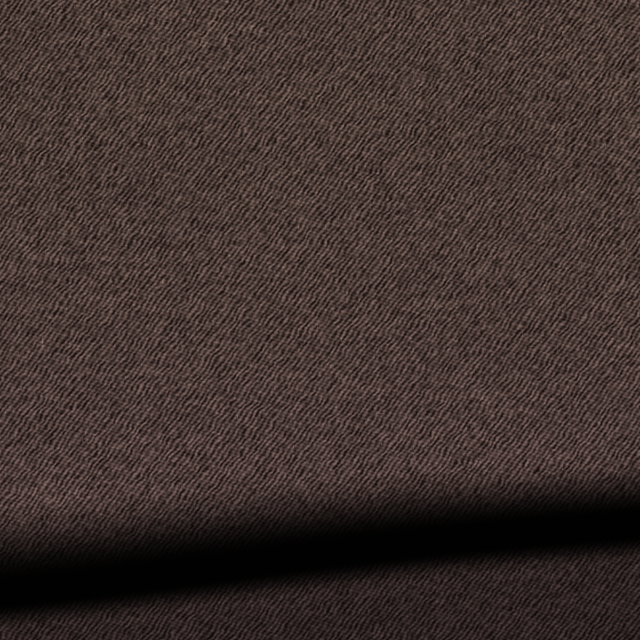
Reproduce this texture procedurally as a Shadertoy shader.

```glsl
// Dark brown twill cloth with fine, broken diagonal ribs and a deep shadowed fold near the bottom.
#define RIBS_ACROSS 110.0
#define RIBS_DOWN 82.0
#define STITCHES 190.0
#define RIB_CONTRAST 0.34
#define RIB_WOBBLE 0.55
#define STITCH_CONTRAST 0.10
#define YARN_VARIATION 0.50
#define GRAIN 0.34
#define FLECK_AMOUNT 0.09
#define FOLD_HEIGHT 0.077
#define FOLD_SLOPE 0.102
#define LOWER_LIGHT 0.60

const float TAU = 6.2831853;
const vec3 GROOVE_COLOR = vec3(0.118, 0.085, 0.075);
const vec3 RIB_COLOR = vec3(0.455, 0.375, 0.350);
const vec3 SHADOW_COLOR = vec3(0.006, 0.004, 0.003);

float hash(vec2 p) {
    vec3 q = fract(p.xyx * vec3(0.1031, 0.1030, 0.0973));
    q += dot(q, q.yzx + 33.33);
    return fract((q.x + q.y) * q.z);
}

float valueNoise(vec2 p) {
    vec2 cell = floor(p);
    vec2 f = fract(p);
    f = f * f * (3.0 - 2.0 * f);
    float low = mix(hash(cell), hash(cell + vec2(1.0, 0.0)), f.x);
    float high = mix(hash(cell + vec2(0.0, 1.0)), hash(cell + 1.0), f.x);
    return mix(low, high, f.y);
}

float cloudNoise(vec2 p) {
    float sum = 0.0;
    float weight = 0.5;
    for (int i = 0; i < 3; i++) {
        sum += weight * valueNoise(p);
        p = p * 2.1 + 17.3;
        weight *= 0.5;
    }
    return sum / 0.875;
}

// Contrast left in a wave once it is averaged over a pixel.
float waveFade(float cyclesPerPixel) {
    return exp(-2.0 * cyclesPerPixel * cyclesPerPixel);
}

// Height of the weave: 0 in the grooves, 1 on top of the ribs.
float twill(vec2 uv, vec2 pixel) {
    // Uneven yarns push the ribs off their straight course.
    float wobble = valueNoise(uv * vec2(45.0, 70.0)) - 0.5;
    wobble += 0.6 * (valueNoise(uv * vec2(120.0, 170.0) + 5.0) - 0.5);
    float phase = uv.x * RIBS_ACROSS - uv.y * RIBS_DOWN + RIB_WOBBLE * wobble;
    float ribFade = waveFade(length(pixel * vec2(RIBS_ACROSS, RIBS_DOWN)));
    float strength = 0.65 + 0.7 * valueNoise(uv * vec2(90.0, 130.0) + 23.0);
    float rib = 0.5 + RIB_CONTRAST * strength * ribFade * cos(TAU * phase);

    // Stitches sloping down to the right divide every rib along its length.
    float stitchPhase = uv.y * STITCHES + 0.5 * uv.x * RIBS_ACROSS;
    float stitchFade = waveFade(pixel.y * STITCHES);
    rib += STITCH_CONTRAST * stitchFade * cos(TAU * stitchPhase);

    // Each stitch catches the light differently, with fibre grain on top.
    float yarn = valueNoise(vec2(phase * 1.6, stitchPhase)) - 0.5;
    float grain = valueNoise(uv * vec2(330.0, 300.0) + 71.0) - 0.5;
    return rib + (YARN_VARIATION * yarn + GRAIN * grain) * stitchFade;
}

// Light on the cloth, falling to zero inside the fold.
float foldLight(vec2 uv) {
    float bend = 0.006 * cos(TAU * (uv.x * 0.8 + 0.45));
    float d = uv.y - FOLD_HEIGHT - FOLD_SLOPE * uv.x - bend;
    float reach = mix(0.150, 0.105, uv.x);
    float upper = smoothstep(0.018, reach, d);
    float lower = LOWER_LIGHT * smoothstep(0.016, 0.060, -d);
    return upper + lower;
}

void mainImage(out vec4 fragColor, in vec2 fragCoord) {
    vec2 uv = fragCoord / iResolution.xy;
    vec2 pixel = 1.0 / iResolution.xy;

    float height = clamp(twill(uv, pixel), -0.05, 1.15);
    vec3 color = mix(GROOVE_COLOR, RIB_COLOR, height);

    // Sparse pale lint
    float fleck = smoothstep(0.88, 0.98, valueNoise(uv * 240.0 + 41.0));
    color += FLECK_AMOUNT * fleck * vec3(1.0, 0.90, 0.78);

    // Broad wear: soft patches, faint streaks and a slow shift of hue
    float patches = cloudNoise(uv * vec2(4.0, 6.0)) - 0.5;
    float streaks = valueNoise(uv * vec2(5.0, 70.0) + 9.0) - 0.5;
    color *= 1.0 + 0.10 * patches + 0.05 * streaks;
    color *= mix(vec3(1.01, 0.98, 1.01), vec3(1.01, 1.00, 0.99), smoothstep(0.1, 0.8, uv.y));

    color = mix(SHADOW_COLOR, color, foldLight(uv));
    fragColor = vec4(clamp(color, 0.0, 1.0), 1.0);
}
```
